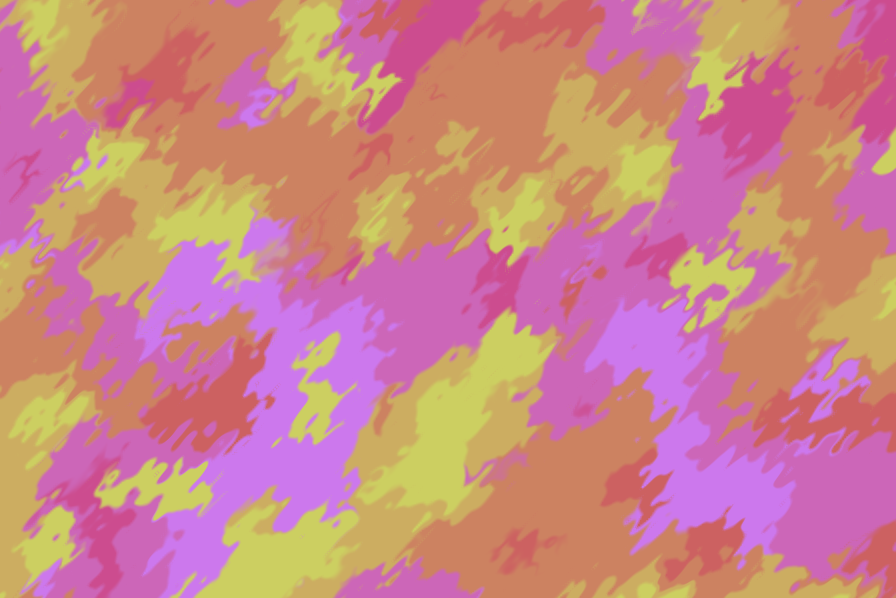
Reproduce this background procedurally as a WebGL 2 fragment shader.

```glsl
#version 300 es
precision highp float;
// Irregular patches of warm and pink paint with edges torn into diagonal streaks.

uniform vec2 u_resolution;
out vec4 fragColor;

float hash(vec2 p) {
    return fract(sin(dot(p, vec2(127.1, 311.7))) * 43758.545);
}

// Smooth value noise in 0..1
float noise(vec2 p) {
    vec2 cell = floor(p);
    vec2 f = fract(p);
    f = f * f * (3.0 - 2.0 * f);
    float low = mix(hash(cell), hash(cell + vec2(1.0, 0.0)), f.x);
    float high = mix(hash(cell + vec2(0.0, 1.0)), hash(cell + vec2(1.0, 1.0)), f.x);
    return mix(low, high, f.y);
}

// Soft step across a level, equally wide on the canvas for steep and flat fields
float above(float level, float value) {
    float slope = length(vec2(dFdx(value), dFdy(value))) * u_resolution.y;
    float softness = clamp(slope * 0.004, 0.02, 0.09);
    return smoothstep(level - softness, level + softness, value);
}

// Push points along the stroke direction by noise stretched the same way
vec2 tearEdges(vec2 p) {
    vec2 along = normalize(vec2(0.68, 0.73));
    vec2 across = vec2(-along.y, along.x);
    vec2 stroke = vec2(dot(p, along), dot(p, across));
    float coarse = noise(stroke * vec2(24.0, 62.0) + 31.0) - 0.5;
    float fine = noise(stroke * vec2(36.0, 100.0) + 77.0) - 0.5;
    return p + along * (0.085 * coarse + 0.07 * fine);
}

void main() {
    vec2 uv = gl_FragCoord.xy / u_resolution.y;
    vec2 p = tearEdges(uv);

    vec3 red = vec3(0.80, 0.38, 0.38);
    vec3 orange = vec3(0.80, 0.51, 0.38);
    vec3 tan_ = vec3(0.80, 0.68, 0.38);
    vec3 yellow = vec3(0.80, 0.81, 0.38);
    vec3 crimson = vec3(0.80, 0.30, 0.56);
    vec3 pink = vec3(0.80, 0.40, 0.72);
    vec3 lilac = vec3(0.80, 0.47, 0.93);

    // Three independent fields: warm ramp, cool ramp, and the mask between them
    float warmth = noise(p * 9.0 + 5.3);
    float coolTone = noise(p * 7.5 + 43.7) + 0.25 * (0.5 - uv.y);
    float coolMask = 0.55 * noise(p * 4.0 + 19.1) + 0.45 * noise(p * 9.5 + 61.9)
                   + 0.1 * (uv.x - 0.75);

    // Broad patches
    vec3 warm = mix(orange, tan_, above(0.57, warmth));
    vec3 cool = mix(crimson, pink, above(0.22, coolTone));
    cool = mix(cool, lilac, above(0.71, coolTone));
    vec3 color = mix(warm, cool, above(0.475, coolMask));

    // Small spots at the extremes of the warm ramp
    color = mix(red, color, above(0.18, warmth));
    color = mix(color, yellow, above(0.81, warmth));

    fragColor = vec4(color, 1.0);
}
```
